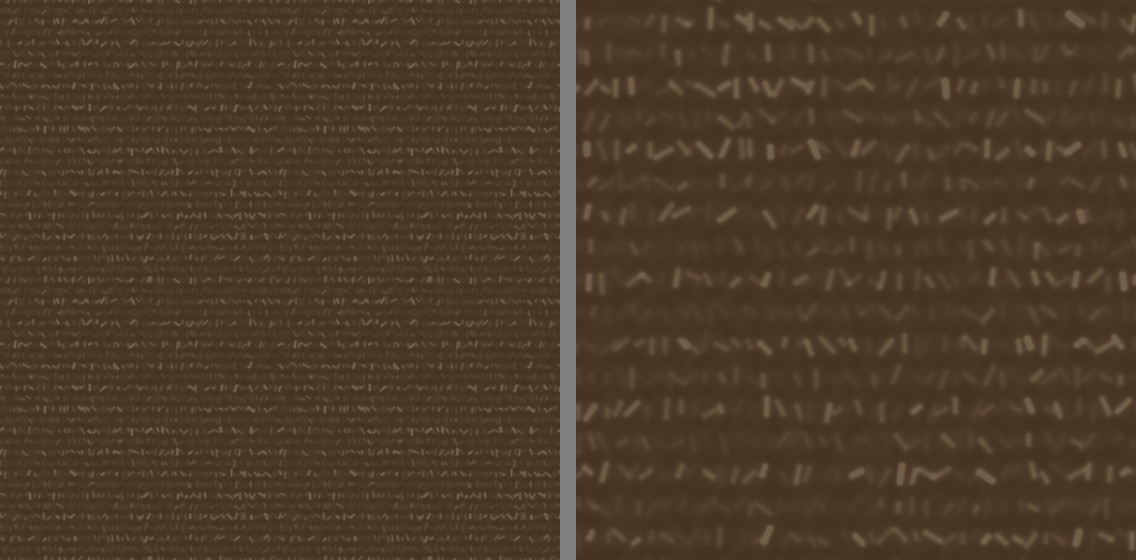
Left: the whole. Right: its middle third, enlarged.
This texture is drawn by a Shadertoy shader. Its source:

```glsl
// Coarse brown woven cloth: short pale stitches in rows, strong and faint by turns.
// Each stitch is a soft capsule with hashed offset, tilt, length and brightness;
// hashes wrap on a patch that fits the canvas a whole number of times.

const vec3 DARK  = vec3(0.283, 0.205, 0.135);
const vec3 MID   = vec3(0.330, 0.250, 0.180);
const vec3 LIGHT = vec3(0.395, 0.322, 0.242);

const float PATCHES = 2.0;                    // identical patches per side
const vec2 PATCH_STITCHES = vec2(57.0, 26.0); // stitches across and down a patch
const vec2 PATCH_GRAIN = vec2(85.0, 78.0);    // grain cells in a patch
const vec2 PATCH_CLOUD = vec2(7.0, 5.0);      // broad wear cells in a patch
const float GROUP = 3.0;                      // stitches in one column group
const float STITCH_WIDTH = 0.0023;
const float STITCH_HALF_LENGTH = 0.0036;
const float FAINT_ROW = 0.50;                 // strength of every other row
const float GROUP_CONTRAST = 0.22;
const float GRAIN_AMOUNT = 0.22;
const float RIB_AMOUNT = 0.06;
const float TAU = 6.2831853;

float hash(vec2 p) {
    return fract(sin(dot(p, vec2(127.1, 311.7))) * 43758.5453);
}

// Value noise that wraps after period cells
float wrappedNoise(vec2 p, vec2 period) {
    vec2 cell = floor(p);
    vec2 f = fract(p);
    f = f * f * (3.0 - 2.0 * f);
    vec2 a = mod(cell, period);
    vec2 b = mod(cell + 1.0, period);
    return mix(mix(hash(a), hash(vec2(b.x, a.y)), f.x),
               mix(hash(vec2(a.x, b.y)), hash(b), f.x), f.y);
}

// Distance to a segment centred on the origin
float segmentDistance(vec2 p, vec2 halfSpan) {
    float t = clamp(dot(p, halfSpan) / dot(halfSpan, halfSpan), -1.0, 1.0);
    return length(p - halfSpan * t);
}

// Soft brightness of one stitch; p is measured from its cell centre
float stitch(vec2 p, vec2 id, vec2 pitch, float softness) {
    vec2 key = mod(id, PATCH_STITCHES);
    vec2 jitter = vec2(hash(key + 11.3), hash(key + 27.9)) - 0.5;
    float tilt = hash(key + 43.1) - 0.5;
    float halfLength = STITCH_HALF_LENGTH * mix(0.4, 1.4, hash(key + 61.7));
    vec2 direction = normalize(vec2(4.0 * tilt * abs(tilt) * 2.0, 1.0));

    float d = segmentDistance(p - jitter * pitch * vec2(0.6, 0.25),
                              direction * halfLength);
    float width = length(vec2(STITCH_WIDTH, softness));
    float shape = exp(-d * d / (width * width)) * STITCH_WIDTH / width;

    float row = mix(1.0, FAINT_ROW, mod(key.y, 2.0));
    float column = 1.0 - GROUP_CONTRAST * (1.0 - cos(TAU * key.x / GROUP));
    float brightness = mix(0.25, 1.95, hash(key + 83.5));
    return shape * row * column * brightness;
}

void mainImage(out vec4 fragColor, in vec2 fragCoord) {
    vec2 uv = fragCoord / iResolution.xy;
    vec2 patchUv = uv * PATCHES;
    vec2 pitch = 1.0 / (PATCH_STITCHES * PATCHES);
    float softness = 0.4 / iResolution.y;

    // Stitches of this cell and its neighbours
    vec2 nearest = floor(uv / pitch + 0.5);
    float light = 0.0;
    for (int y = -1; y <= 1; y++) {
        for (int x = -1; x <= 1; x++) {
            vec2 id = nearest + vec2(x, y);
            light += stitch(uv - id * pitch, id, pitch, softness);
        }
    }

    // Broad wear, fibre grain and shaded ribs between rows
    float cloud = wrappedNoise(patchUv * PATCH_CLOUD, PATCH_CLOUD);
    float grain = wrappedNoise(patchUv * PATCH_GRAIN, PATCH_GRAIN);
    light *= mix(0.85, 1.15, cloud);
    light += GRAIN_AMOUNT * (grain - 0.3);
    light += RIB_AMOUNT * cos(TAU * uv.y / pitch.y);

    // Three-tone ramp that runs a little past both ends
    vec3 color = light < 0.5
        ? mix(DARK, MID, max(light, -0.2) * 2.0)
        : mix(MID, LIGHT, min(light - 0.5, 0.85) * 2.0);
    fragColor = vec4(color, 1.0);
}
```
